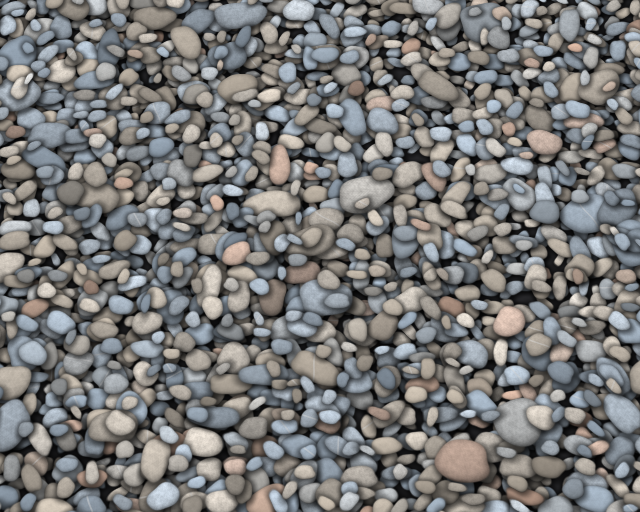
Write a Shadertoy shader that draws this texture.

```glsl
// A beach of smooth grey pebbles under soft daylight.
// Jittered grids of wobbly ellipses are painted far to near, layer by layer;
// each stone first drops a contact shadow, then covers what lies below it.

const int LAYERS = 6;
const float TAU = 6.2831853;
const vec3 GAP_COLOUR = vec3(0.15, 0.15, 0.16);
const vec3 BLUE_TINT = vec3(0.91, 1.00, 1.09);
const vec3 WARM_TINT = vec3(1.06, 1.00, 0.92);
const vec3 RUST_TINT = vec3(1.15, 0.96, 0.85);
const float EDGE_SOFTNESS = 0.0017;
const float SHADOW_REACH = 0.012;

vec4 hash4(vec2 p, float seed) {
    vec4 q = fract(vec4(p.xyxy + seed * 17.3) * vec4(0.1031, 0.1030, 0.0973, 0.1099));
    q += dot(q, q.wzxy + 33.33);
    return fract((q.xxyz + q.yzzw) * q.zywx);
}

mat2 rotation(float angle) {
    float c = cos(angle), s = sin(angle);
    return mat2(c, -s, s, c);
}

// Layered sines: gentle mottling of the stone surface.
float mottle(vec2 p, float seed) {
    float sum = 0.0, gain = 0.5;
    for (int i = 0; i < 4; i++) {
        p = rotation(1.1 + seed) * p * 1.8 + seed * 9.0;
        sum += gain * sin(p.x + 1.5 * sin(p.y)) * cos(p.y + sin(p.x * 0.7));
        gain *= 0.75;
    }
    return sum;
}

// Normalised distance: 0 at the centre, 1 on the wobbly outline.
float pebbleDistance(vec2 q, vec2 radii, float seed) {
    vec2 e = q / radii;
    float a = atan(e.y, e.x);
    float wobble = 0.07 * sin(2.0 * a + seed * TAU) + 0.05 * sin(3.0 * a + seed * 31.0)
                 + 0.02 * sin(5.0 * a + seed * 57.0);
    float roundness = mix(2.0, 2.7, fract(seed * 7.3));
    float d = pow(pow(abs(e.x), roundness) + pow(abs(e.y), roundness), 1.0 / roundness);
    return d / (1.0 + wobble);
}

vec3 stoneColour(vec4 rnd) {
    float grey = 0.66 + 0.34 * (0.5 * (rnd.x + rnd.y) - 0.5) + 0.10 * (rnd.z - 0.5);
    vec3 tint = mix(BLUE_TINT, WARM_TINT, smoothstep(0.25, 0.65, rnd.w));
    tint = mix(tint, RUST_TINT, smoothstep(0.93, 0.97, rnd.w));
    return grey * mix(tint, vec3(1.0), 0.4 * rnd.z);
}

// Soft light from above, darkened towards the rim.
float stoneLight(vec2 normal, float d) {
    float tilt = dot(normal, normalize(vec2(-0.35, 1.0)));
    float rim = pow(min(d, 1.0), 6.0);
    return 1.01 + 0.21 * tilt - 0.38 * rim;
}

vec3 paintPebble(vec3 below, vec2 p, vec2 cell, float cellSize, float seed) {
    vec4 place = hash4(cell, seed);
    vec4 form = hash4(cell, seed + 3.0);
    vec4 look = hash4(cell, seed + 7.0);

    // Position, size and direction; stones lean towards lying flat.
    vec2 centre = (cell + 0.5 + 0.55 * (place.xy - 0.5)) * cellSize;
    float longRadius = cellSize * mix(0.42, 0.64, form.x);
    vec2 radii = longRadius * vec2(1.0, mix(0.48, 0.90, form.y));
    float lean = form.z * 2.0 - 1.0;
    mat2 turn = rotation(lean * mix(abs(lean), 1.0, 0.5) * TAU * 0.25);
    vec2 offset = p - centre;
    vec2 q = turn * offset;
    float d = pebbleDistance(q, radii, form.w);

    // Contact shadow falls a little down and right.
    vec2 shadowOffset = offset + vec2(-0.10, 0.16) * radii.y;
    float shadowDistance = pebbleDistance(turn * shadowOffset, radii, form.w);
    float away = (shadowDistance - 1.0) * radii.y / SHADOW_REACH;
    vec3 base = below * mix(0.40, 1.0, smoothstep(-0.4, 1.0, away));

    // Rounded body with mottling and, on some stones, a pale vein.
    vec2 slope = transpose(turn) * (q / (radii * radii)) * radii.y;
    float light = stoneLight(slope * d, min(d, 1.0));
    vec2 grain = q / 0.011;
    vec3 stone = stoneColour(look) * light;
    stone *= 1.0 + mix(0.03, 0.10, look.z) * mottle(grain, form.w);
    float veinLine = abs(q.x + 0.4 * q.y + 0.002 * sin(grain.y) - 0.3 * radii.y * lean);
    float vein = (1.0 - smoothstep(0.0005, 0.0030, veinLine)) * step(0.93, place.w);
    stone = mix(stone, vec3(0.80) * light, 0.45 * vein);

    float softness = EDGE_SOFTNESS / radii.y;
    float cover = 1.0 - smoothstep(1.0 - softness, 1.0 + softness, d);
    return mix(base, stone, cover);
}

vec3 paintLayer(vec3 colour, vec2 p, float cellSize, float presence, float seed) {
    vec2 home = floor(p / cellSize);
    for (int y = 1; y >= -1; y--)
        for (int x = -1; x <= 1; x++) {
            vec2 cell = home + vec2(x, y);
            if (hash4(cell, seed).z < presence)
                colour = paintPebble(colour, p, cell, cellSize, seed);
        }
    return colour;
}

void mainImage(out vec4 fragColor, in vec2 fragCoord) {
    // Mild perspective: stones shrink towards the top.
    vec2 p = (fragCoord - vec2(0.5 * iResolution.x, 0.0)) / iResolution.y;
    p = vec2(p.x * (0.92 + 0.28 * p.y), p.y * (0.95 + 0.22 * p.y)) + 5.0;

    float cellSizes[LAYERS] = float[](0.036, 0.046, 0.060, 0.095, 0.050, 0.034);
    float presences[LAYERS] = float[](1.00, 0.92, 0.68, 0.28, 0.28, 0.20);
    vec3 colour = GAP_COLOUR;
    for (int i = 0; i < LAYERS; i++)
        colour = paintLayer(colour, p, cellSizes[i], presences[i], float(i) * 11.0 + 2.0);
    fragColor = vec4(clamp(colour, 0.0, 1.0), 1.0);
}
```
